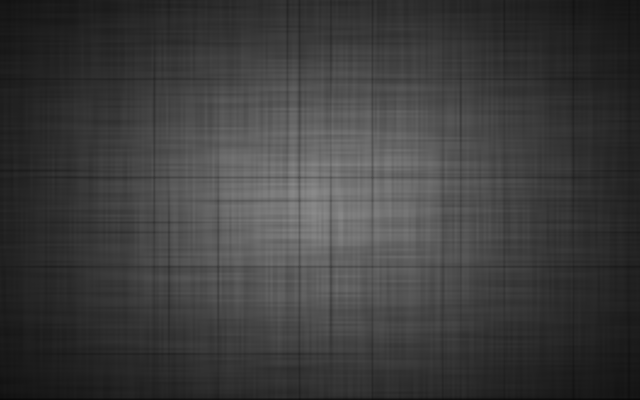
A Shadertoy shader for this texture:

```glsl
// Dark woven linen lit by a soft central glow. Stretched value noise forms the
// warp and weft threads, a few heavier threads cross the cloth, and a smooth
// elliptical falloff shades everything towards the corners.

const vec2  GLOW_CENTRE = vec2(0.503, 0.508);
const vec2  GLOW_SHAPE  = vec2(1.07, 0.92);  // larger means narrower on that axis
const float GLOW_RADIUS = 0.85;
const float GLOW_POWER  = 1.7;
const float GLOW_LEVEL  = 0.43;
const float BASE_LEVEL  = 0.04;

const float FINE_PITCH   = 165.0;  // threads per canvas height
const float MEDIUM_PITCH = 76.0;
const float BROAD_PITCH  = 24.0;
const float WARP_GAIN    = 0.25;
const float WEFT_GAIN    = 0.30;

const float HEAVY_WIDTH = 0.0030;
const float HEAVY_DEPTH = 0.20;

// Heavy thread positions as fractions of the canvas width and height.
const int WARP_COUNT = 12;
const float HEAVY_WARP[WARP_COUNT] = float[](
    0.241, 0.264, 0.341, 0.449, 0.468, 0.517,
    0.582, 0.692, 0.720, 0.788, 0.896, 0.983);
const int WEFT_COUNT = 8;
const float HEAVY_WEFT[WEFT_COUNT] = float[](
    0.115, 0.333, 0.419, 0.444, 0.498, 0.556, 0.573, 0.802);

float hash(vec2 cell) {
    vec3 q = fract(cell.xyx * vec3(0.1031, 0.1030, 0.0973));
    q += dot(q, q.yzx + 33.33);
    return fract((q.x + q.y) * q.z);
}

float valueNoise(vec2 p) {
    vec2 cell = floor(p);
    vec2 f = fract(p);
    f = f * f * (3.0 - 2.0 * f);
    float low  = mix(hash(cell), hash(cell + vec2(1.0, 0.0)), f.x);
    float high = mix(hash(cell + vec2(0.0, 1.0)), hash(cell + 1.0), f.x);
    return mix(low, high, f.y);
}

// Signed thread brightness: rapid change across, slow change along.
float threads(float across, float along, float seed) {
    float fine   = valueNoise(vec2(across * FINE_PITCH + seed, along * 7.0));
    float medium = valueNoise(vec2(across * MEDIUM_PITCH + seed * 2.0, along * 4.0));
    float broad  = valueNoise(vec2(across * BROAD_PITCH + seed * 3.0, along * 2.5));
    return 0.5 * fine + 0.3 * medium + 0.2 * broad - 0.5;
}

// Darkness of one heavy thread, fading in and out along its length.
float heavyThread(float distanceAcross, float along, float seed) {
    float d = distanceAcross / HEAVY_WIDTH;
    float fade = smoothstep(0.15, 0.75, valueNoise(vec2(along * 3.0, seed)));
    return exp(-d * d) * mix(0.25, 1.0, fade);
}

float glow(vec2 uv) {
    float r = length((uv - GLOW_CENTRE) * 2.0 * GLOW_SHAPE) / GLOW_RADIUS;
    return BASE_LEVEL + GLOW_LEVEL * exp(-pow(r, GLOW_POWER));
}

void mainImage(out vec4 fragColor, in vec2 fragCoord) {
    vec2 uv = fragCoord / iResolution.xy;
    vec2 p = fragCoord / iResolution.y;
    float aspect = iResolution.x / iResolution.y;

    // Fine crossed weave
    float cloth = 1.0 + WARP_GAIN * threads(p.x, p.y, 17.0)
                      + WEFT_GAIN * threads(p.y, p.x, 53.0);

    // Heavier threads
    float heavy = 0.0;
    for (int i = 0; i < WARP_COUNT; i++)
        heavy += heavyThread(p.x - HEAVY_WARP[i] * aspect, p.y, float(i) + 5.0);
    for (int i = 0; i < WEFT_COUNT; i++)
        heavy += heavyThread(p.y - HEAVY_WEFT[i], p.x, float(i) + 41.0);
    cloth *= 1.0 - HEAVY_DEPTH * min(heavy, 1.5);

    // Thin shadow on the lower edge
    float edge = mix(0.45, 1.0, smoothstep(0.001, 0.007, uv.y));

    fragColor = vec4(vec3(glow(uv) * cloth * edge), 1.0);
}
```
